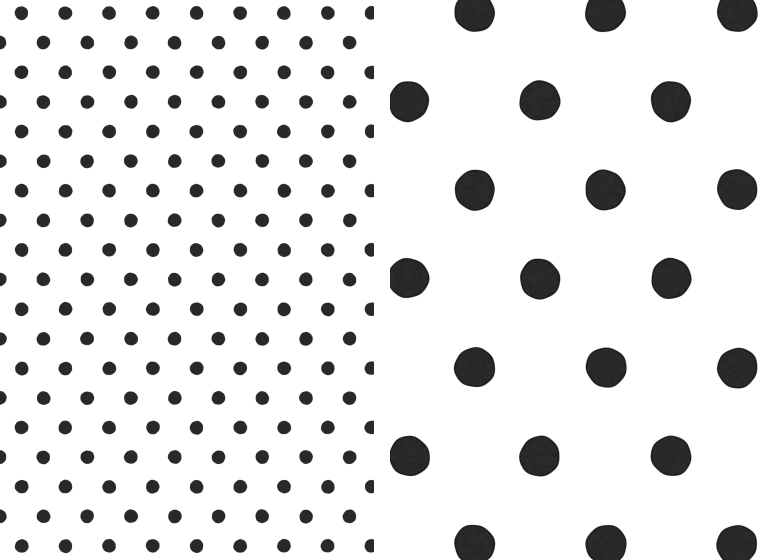
Left, the full canvas; right, a detail of the centre.
Write a Shadertoy shader that draws this pattern.

```glsl
// Lengths are fractions of the canvas width
const vec2 PITCH = vec2(0.11693, 0.07916);   // dot spacing, row spacing
const vec2 FIRST_DOT = vec2(0.0579, 0.0350); // from the top left corner
const float RADIUS = 0.0180;
const float JITTER = 0.0006;
const float WOBBLE = 0.0003;
const float RIM_WIDTH = 0.0022;
const float GRAIN_SIZE = 0.003;
const float GRAIN = 0.025;
const vec3 PAPER = vec3(1.0);
const vec3 INK = vec3(0.16);
const vec3 RIM_INK = vec3(0.115);
const float TAU = 6.28318531;

float hash(vec2 p) {
    return fract(sin(dot(p, vec2(127.1, 311.7))) * 43758.5453);
}

float noise(vec2 p) {
    vec2 i = floor(p), f = fract(p);
    f = f * f * (3.0 - 2.0 * f);
    return mix(mix(hash(i), hash(i + vec2(1, 0)), f.x),
               mix(hash(i + vec2(0, 1)), hash(i + vec2(1, 1)), f.x), f.y);
}

// Signed distance to a slightly uneven, hand-cut dot
float dotDistance(vec2 p, vec2 id) {
    p -= JITTER * (vec2(hash(id), hash(id + 17.3)) - 0.5) * 2.0;
    float angle = atan(p.y, p.x);
    float wave = sin(2.0 * angle + TAU * hash(id + 31.7))
               + sin(3.0 * angle + TAU * hash(id + 47.1))
               + 0.6 * sin(7.0 * angle + TAU * hash(id + 59.9));
    return length(p) - RADIUS - WOBBLE * wave;
}

void mainImage(out vec4 fragColor, in vec2 fragCoord) {
    float pixel = 1.0 / iResolution.x;
    vec2 uv = vec2(fragCoord.x, iResolution.y - fragCoord.y) * pixel;

    // Staggered grid: odd rows shift by half a pitch
    vec2 grid = (uv - FIRST_DOT) / PITCH;
    float row = floor(grid.y + 0.5);
    float shift = 0.5 * mod(row, 2.0);
    vec2 id = vec2(floor(grid.x - shift + 0.5), row);
    vec2 local = (grid - id - vec2(shift, 0.0)) * PITCH;
    float d = dotDistance(local, id);

    // Ink with a darker rim and faint grain
    float rim = smoothstep(-RIM_WIDTH, -0.3 * RIM_WIDTH, d);
    vec3 ink = mix(INK, RIM_INK, rim);
    ink += GRAIN * (noise(uv / GRAIN_SIZE) - 0.5);

    float coverage = smoothstep(0.75 * pixel, -0.75 * pixel, d);
    fragColor = vec4(mix(PAPER, ink, coverage), 1.0);
}
```
